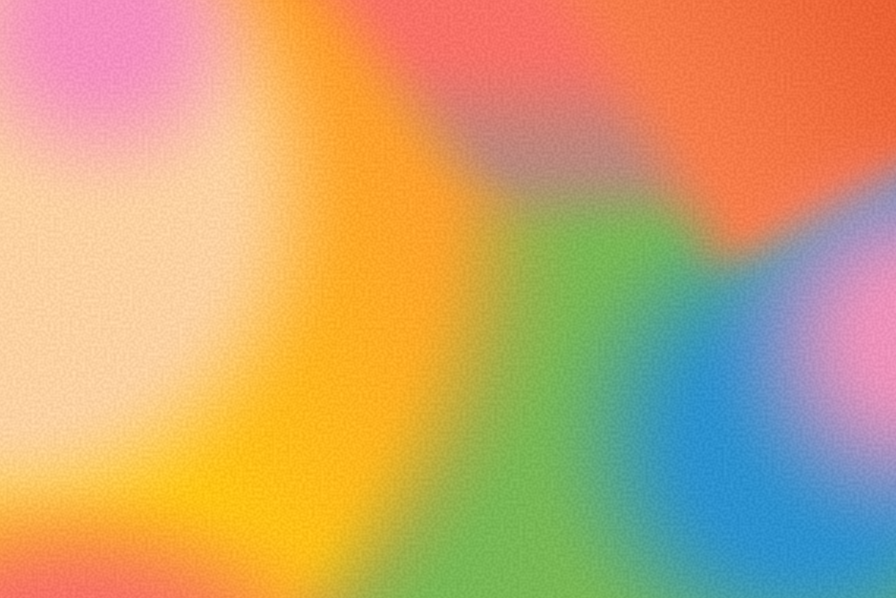
A WebGL 2 fragment shader for this background:

```glsl
#version 300 es
precision highp float;
// Soft mesh gradient of warm, green, blue and pink glows under fine film grain.

uniform vec2 u_resolution;
out vec4 fragColor;

// Colours
const vec3 YELLOW   = vec3(0.99, 0.77, 0.07);
const vec3 AMBER    = vec3(0.99, 0.62, 0.18);
const vec3 CORAL    = vec3(0.97, 0.44, 0.40);
const vec3 MAUVE    = vec3(0.73, 0.53, 0.49);
const vec3 OLIVE    = vec3(0.66, 0.68, 0.28);
const vec3 GREEN    = vec3(0.47, 0.72, 0.33);
const vec3 TANGERINE = vec3(0.97, 0.50, 0.30);
const vec3 VERMILION = vec3(0.91, 0.35, 0.18);
const vec3 BLUE     = vec3(0.17, 0.57, 0.81);
const vec3 ROSE     = vec3(0.93, 0.57, 0.73);
const vec3 CREAM    = vec3(0.985, 0.82, 0.63);
const vec3 PINK     = vec3(0.96, 0.56, 0.75);

// Layout, in canvas heights
const vec2 YELLOW_AT = vec2(0.293, 0.219);
const vec2 AMBER_AT  = vec2(0.781, 0.648);
const vec2 RIDGE     = vec2(0.805, 0.668);  // bend between amber and green
const vec2 WEDGE     = vec2(1.207, 0.555);  // tip of the orange corner
const vec2 BLUE_A    = vec2(1.348, 0.258);
const vec2 BLUE_B    = vec2(1.543, 0.414);
const vec2 ROSE_AT   = vec2(1.543, 0.434);
const vec2 CREAM_AT  = vec2(-0.02, 0.678);
const vec2 PINK_AT   = vec2(0.166, 0.961);
const vec2 EMBER_AT  = vec2(0.098, -0.133);

// Grain
const float GRAIN_CELLS  = 190.0;
const float GRAIN_AMOUNT = 0.06;

vec2 hashGradient(vec2 cell) {
  vec3 q = fract(cell.xyx * vec3(0.1031, 0.1030, 0.0973));
  q += dot(q, q.yzx + 33.33);
  float angle = 6.2832 * fract((q.x + q.y) * q.z);
  return vec2(cos(angle), sin(angle));
}

float gradientNoise(vec2 p) {
  vec2 i = floor(p), f = fract(p);
  vec2 u = f * f * f * (f * (f * 6.0 - 15.0) + 10.0);
  vec2 e = vec2(0.0, 1.0);
  float a = dot(hashGradient(i), f);
  float b = dot(hashGradient(i + e.yx), f - e.yx);
  float c = dot(hashGradient(i + e.xy), f - e.xy);
  float d = dot(hashGradient(i + e.yy), f - e.yy);
  return mix(mix(a, b, u.x), mix(c, d, u.x), u.y);
}

// 1 inside the inner radius, fading to 0 at the outer one
float glow(float dist, float inner, float outer) {
  return 1.0 - smoothstep(inner, outer, dist);
}

float segmentDistance(vec2 p, vec2 a, vec2 b) {
  vec2 ab = b - a;
  return length(p - a - ab * clamp(dot(p - a, ab) / dot(ab, ab), 0.0, 1.0));
}

// Signed horizontal distance to the bent edge: curved below, straight above
float ridgeDistance(vec2 p) {
  float rise = p.y - RIDGE.y;
  float edge = rise > 0.0 ? -0.76 * rise : -0.61 * rise * rise;
  return p.x - RIDGE.x - edge;
}

vec3 background(vec2 p) {
  // Yellow to amber field
  vec2 axis = AMBER_AT - YELLOW_AT;
  float along = dot(p - YELLOW_AT, axis) / dot(axis, axis);
  vec3 color = mix(YELLOW, AMBER, clamp(along, 0.0, 1.0));

  // Green valley rising through mauve into coral
  float ridge = ridgeDistance(p);
  vec3 valley = mix(OLIVE, GREEN, smoothstep(0.02, 0.20, ridge));
  valley = mix(valley, MAUVE, smoothstep(0.58, 0.74, p.y));
  valley = mix(valley, CORAL, smoothstep(0.71, 0.93, p.y));
  color = mix(color, valley, smoothstep(-0.09, 0.10, ridge));

  // Orange corner bounded by two soft lines
  vec2 w = p - WEDGE;
  float wedge = smoothstep(-0.08, 0.08, dot(w, vec2(0.870, 0.497)))
              * smoothstep(-0.06, 0.05, dot(w, vec2(-0.488, 0.873)));
  float heat = smoothstep(-0.05, 0.62, 0.75 * w.x + 0.5 * w.y);
  vec3 corner = mix(TANGERINE, VERMILION, heat);

  // Blue pool below the corner, then the rose glow over both
  color = mix(color, BLUE, glow(segmentDistance(p, BLUE_A, BLUE_B), 0.17, 0.47));
  color = mix(color, corner, wedge);
  color = mix(color, ROSE, glow(distance(p, ROSE_AT), 0.07, 0.39));

  // Cream disc, pink glow and coral ember on the left
  color = mix(color, CREAM, glow(distance(p, CREAM_AT), 0.38, 0.63));
  color = mix(color, PINK, glow(distance(p, PINK_AT), 0.06, 0.33));
  float ember = length((p - EMBER_AT) * vec2(0.6, 1.0));
  return mix(color, CORAL, glow(ember, 0.12, 0.35));
}

void main() {
  vec2 p = gl_FragCoord.xy / u_resolution.y;
  float grain = GRAIN_AMOUNT * gradientNoise(p * GRAIN_CELLS);
  fragColor = vec4(clamp(background(p) + grain, 0.0, 1.0), 1.0);
}
```
